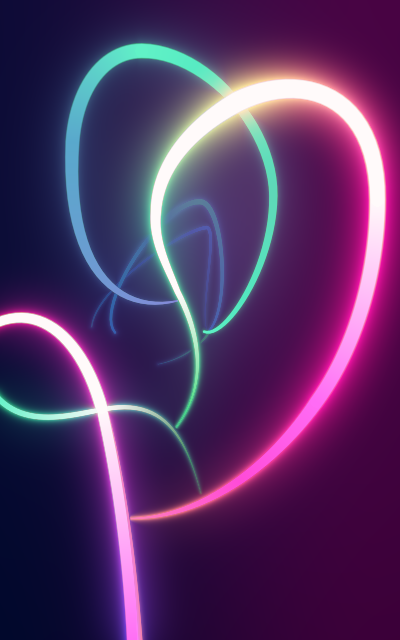
This background is drawn by a Shadertoy shader. Its source:

```glsl
// Looping neon light ribbons glowing over a dark navy to plum gradient.
#define STEPS 24            // line pieces per curve
#define GLOW_RADIUS 40.0    // reach of the wide glow
#define GLOW_GAIN 0.40      // strength of the wide glow
#define RIM_SPREAD 0.60     // rim falloff relative to ribbon width
#define EDGE_SOFTNESS 0.22  // soft edge relative to ribbon width
#define HAZE_GAIN 1.0       // strength of the central haze

// Layout grid stretched over the canvas, y up
const vec2 GRID = vec2(480.0, 768.0);

const vec3 WHITE = vec3(1.0, 0.98, 0.98);
const vec3 PINK = vec3(1.0, 0.04, 0.46);
const vec3 ORCHID = vec3(1.0, 0.42, 0.96);
const vec3 MAGENTA = vec3(1.0, 0.15, 0.72);
const vec3 ORANGE = vec3(0.95, 0.50, 0.30);
const vec3 YELLOW = vec3(0.95, 0.85, 0.25);
const vec3 GREEN = vec3(0.15, 0.85, 0.42);
const vec3 MINT = vec3(0.38, 0.95, 0.78);
const vec3 TEAL = vec3(0.25, 0.85, 0.72);
const vec3 SKY = vec3(0.35, 0.66, 0.80);
const vec3 LAVENDER = vec3(0.52, 0.54, 0.85);
const vec3 VIOLET = vec3(0.36, 0.22, 0.95);
const vec3 BLUE = vec3(0.15, 0.36, 0.68);
const vec3 DIM_BLUE = vec3(0.15, 0.27, 0.52);

vec2 pos;        // current point on the grid
float pixelSize; // one pixel in grid units
vec3 core, rim, glow;

vec2 bezier(vec2 a, vec2 b, vec2 c, vec2 d, float t) {
    float s = 1.0 - t;
    return s*s*s*a + 3.0*s*s*t*b + 3.0*s*t*t*c + t*t*t*d;
}

// Tapered ribbon along a cubic curve; width holds both half widths
void ribbon(vec2 a, vec2 b, vec2 c, vec2 d, vec2 width,
            vec3 core0, vec3 core1, vec3 rim0, vec3 rim1, float power) {
    float nearest = 1e6, along = 0.0;
    vec3 haze = vec3(0.0);
    vec2 from = a;
    for (int i = 1; i <= STEPS; i++) {
        float t = float(i) / float(STEPS);
        vec2 to = bezier(a, b, c, d, t);
        vec2 piece = to - from, offset = pos - from;
        float h = clamp(dot(offset, piece) / dot(piece, piece), 0.0, 1.0);
        float dist = length(offset - h * piece);
        if (dist < nearest) {
            nearest = dist;
            along = t + (h - 1.0) / float(STEPS);
        }
        vec2 away = (pos - 0.5 * (from + to)) / GLOW_RADIUS;
        haze += mix(rim0, rim1, t) * length(piece) * exp(-dot(away, away))
              * mix(width.x, width.y, t);
        from = to;
    }
    float w = mix(width.x, width.y, along);
    float soft = max(pixelSize, w * EDGE_SOFTNESS);
    float cover = 1.0 - smoothstep(w - soft, w + soft, nearest);
    float falloff = exp(-max(nearest - w, 0.0) / (w * RIM_SPREAD + 1.5));
    core = max(core, mix(core0, core1, along) * cover);
    rim = max(rim, mix(rim0, rim1, along) * falloff * power);
    glow += haze * power * GLOW_GAIN / (17.7 * GLOW_RADIUS);
}

float blob(vec2 center, vec2 radius) {
    vec2 q = (pos - center) / radius;
    return exp(-dot(q, q));
}

vec3 background(vec2 uv) {
    vec3 col = mix(vec3(0.0, 0.03, 0.17), vec3(0.23, 0.0, 0.22), smoothstep(-0.05, 0.95, uv.x));
    col += vec3(0.05, 0.01, 0.04) * uv.y;
    col += vec3(0.09, 0.16, 0.12) * HAZE_GAIN * blob(vec2(225.0, 555.0), vec2(120.0, 150.0));
    col += vec3(0.05, 0.05, 0.08) * HAZE_GAIN * blob(vec2(240.0, 420.0), vec2(190.0, 260.0));
    return col;
}

void mainImage(out vec4 fragColor, in vec2 fragCoord) {
    vec2 uv = fragCoord / iResolution.xy;
    pos = uv * GRID;
    pixelSize = GRID.y / iResolution.y;
    core = rim = glow = vec3(0.0);

    // Teal oval
    ribbon(vec2(213, 407), vec2(140, 390), vec2(78, 448), vec2(87, 598), vec2(1.5, 9), LAVENDER, SKY, BLUE, SKY, 0.25);
    ribbon(vec2(87, 598), vec2(92, 663), vec2(125, 707), vec2(170, 707), vec2(9, 9.5), SKY, MINT, SKY, TEAL, 0.25);
    ribbon(vec2(170, 707), vec2(245, 707), vec2(328, 618), vec2(328, 533), vec2(9.5, 5.5), MINT, TEAL, TEAL, TEAL, 0.3);
    ribbon(vec2(328, 533), vec2(328, 448), vec2(270, 360), vec2(245, 370), vec2(5.5, 2), TEAL, MINT, TEAL, GREEN, 0.3);

    // Bright loop: green tail, white crown, pink sweep
    ribbon(vec2(212, 256), vec2(243, 298), vec2(247, 353), vec2(213, 418), vec2(1, 4), GREEN, WHITE, GREEN, GREEN, 0.8);
    ribbon(vec2(213, 418), vec2(200, 450), vec2(184, 478), vec2(187, 513), vec2(4, 7), WHITE, WHITE, GREEN, GREEN, 0.8);
    ribbon(vec2(187, 513), vec2(189, 573), vec2(235, 618), vec2(285, 646), vec2(7, 14), WHITE, WHITE, GREEN, YELLOW, 0.8);
    ribbon(vec2(285, 646), vec2(360, 683), vec2(453, 658), vec2(453, 528), vec2(14, 10), WHITE, WHITE, YELLOW, PINK, 0.95);
    ribbon(vec2(453, 528), vec2(453, 438), vec2(425, 348), vec2(380, 286), vec2(10, 9), WHITE, ORCHID, PINK, PINK, 0.95);
    ribbon(vec2(380, 286), vec2(325, 206), vec2(240, 146), vec2(158, 146), vec2(9, 1.5), ORCHID, MAGENTA, PINK, ORANGE, 0.9);

    // Left stem with a warm fringe
    ribbon(vec2(-10, 378), vec2(50, 408), vec2(100, 358), vec2(122, 278), vec2(6, 8), WHITE, WHITE, PINK, MAGENTA, 0.8);
    ribbon(vec2(122, 278), vec2(143, 188), vec2(155, 88), vec2(160, -7), vec2(7, 8), WHITE, ORCHID, MAGENTA, VIOLET, 0.8);
    ribbon(vec2(128, 278), vec2(150, 188), vec2(162, 88), vec2(168, -7), vec2(2, 4), ORANGE, ORANGE, ORANGE, ORANGE, 0.4);

    // Green wave
    ribbon(vec2(-5, 293), vec2(30, 253), vec2(85, 270), vec2(125, 277), vec2(4, 3.5), MINT, WHITE, GREEN, TEAL, 0.7);
    ribbon(vec2(125, 277), vec2(195, 290), vec2(222, 248), vec2(241, 176), vec2(3.5, 0.8), WHITE, GREEN * 0.5, TEAL, GREEN * 0.4, 0.7);

    // Faint inner ribbons
    ribbon(vec2(138, 369), vec2(112, 400), vec2(195, 528), vec2(240, 526), vec2(2, 4), BLUE, SKY * 0.75, BLUE, BLUE, 0.3);
    ribbon(vec2(240, 526), vec2(268, 526), vec2(278, 398), vec2(250, 370), vec2(4, 2), SKY * 0.75, BLUE, BLUE, BLUE, 0.3);
    ribbon(vec2(110, 376), vec2(115, 423), vec2(220, 493), vec2(248, 495), vec2(1.5, 3), DIM_BLUE, BLUE, BLUE, BLUE, 0.2);
    ribbon(vec2(248, 495), vec2(262, 493), vec2(240, 398), vec2(248, 373), vec2(3, 1.5), BLUE, DIM_BLUE, BLUE, BLUE, 0.2);
    ribbon(vec2(190, 331), vec2(215, 336), vec2(238, 350), vec2(250, 368), vec2(1, 2), DIM_BLUE, TEAL * 0.6, BLUE, TEAL, 0.2);

    // Screen the light over the background, then lay the solid cores on top
    vec3 col = background(uv) + glow;
    col = 1.0 - (1.0 - min(col, 1.0)) * (1.0 - min(rim, 1.0));
    fragColor = vec4(max(col, core), 1.0);
}
```
